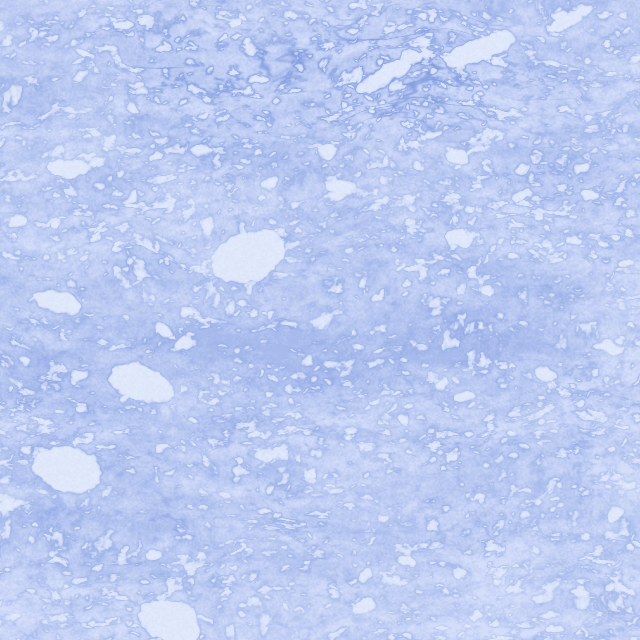
A WebGL 1 fragment shader for this texture:

```glsl
precision highp float;
// Pale blue travertine: layered noise stretched along a warped horizontal flow,
// scattered ragged pits at three sizes with light fills and darker rims,
// and a band of deep blue veins near the top.
uniform vec2 u_resolution;

float hash(vec2 p) {
  vec3 q = fract(p.xyx * 0.1031);
  q += dot(q, q.yzx + 33.33);
  return fract((q.x + q.y) * q.z);
}

float noise(vec2 p) {
  vec2 cell = floor(p), f = fract(p);
  f = f * f * (3.0 - 2.0 * f);
  return mix(mix(hash(cell), hash(cell + vec2(1.0, 0.0)), f.x),
             mix(hash(cell + vec2(0.0, 1.0)), hash(cell + 1.0), f.x), f.y);
}

float fbm(vec2 p) {
  float sum = 0.0, amp = 0.533;
  for (int i = 0; i < 4; i++) {
    sum += amp * noise(p);
    p = mat2(1.96, 0.4, -0.4, 1.96) * p + 17.3;
    amp *= 0.5;
  }
  return sum;
}

// Approximate signed distance to an ellipse
float ellipse(vec2 p, vec2 radii) {
  float k = length(p / radii);
  return k * (k - 1.0) / max(length(p / (radii * radii)), 0.001);
}

// Distance to the nearest of many tilted pits, one at most per grid cell
float pits(vec2 p, float cells, float chance, float minLength, float maxLength) {
  float nearest = 1.0;
  vec2 home = floor(p * cells);
  for (int j = -1; j <= 1; j++) {
    for (int i = -1; i <= 1; i++) {
      vec2 cell = home + vec2(float(i), float(j));
      vec2 id = cell + cells * 3.7;
      if (hash(id) < chance) {
        vec2 jitter = vec2(hash(id + 11.7), hash(id + 23.1));
        vec2 q = p - (cell + 0.15 + 0.7 * jitter) / cells;
        float tilt = mix(-0.5, 0.7, hash(id + 37.9));
        float c = cos(tilt), s = sin(tilt);
        float size = hash(id + 51.3);
        float halfLength = mix(minLength, maxLength, size * size);
        float aspect = mix(0.25, 0.75, hash(id + 67.7));
        q = vec2(c * q.x + s * q.y, c * q.y - s * q.x);
        nearest = min(nearest, ellipse(q, halfLength * vec2(1.0, aspect)));
      }
    }
  }
  return nearest;
}

void main() {
  vec2 p = gl_FragCoord.xy / u_resolution.y;

  // Flowing stone body
  vec2 flow = p + vec2(0.06, 0.1) * (vec2(fbm(p * 5.0 + 3.1), fbm(p * vec2(4.0, 6.0) + 9.4)) - 0.5);
  float cloud = fbm(flow * vec2(3.0, 7.0) + 1.7);
  float streak = fbm(flow * vec2(11.0, 48.0) + 5.2);
  float mottle = fbm(p * vec2(70.0, 95.0) + 8.8);
  float grain = noise(p * 370.0) - 0.5;
  float tone = 0.42 + 1.2 * (cloud - 0.5) + 0.75 * (streak - 0.5) + 0.65 * (mottle - 0.5)
             + 0.35 * grain + 0.25 * abs(p.x - 0.45);
  vec3 color = mix(vec3(0.655, 0.73, 0.925), vec3(0.83, 0.87, 0.98), clamp(tone, 0.0, 1.0));
  color.b += 0.025 * (noise(p * 240.0 + 40.0) - 0.5);

  // Veins, strong in the upper band and faint elsewhere
  float height = (p.y - 0.89) / 0.09;
  float band = exp(-height * height) * smoothstep(0.12, 0.3, p.x) * (1.0 - smoothstep(0.6, 0.95, p.x));
  float patches = smoothstep(0.4, 0.62, fbm(flow * vec2(9.0, 14.0) + 21.0));
  float veinField = fbm(flow * vec2(7.0, 24.0) + 13.0);
  float vein = 1.0 - smoothstep(0.0, 0.035, abs(veinField - 0.5));
  vec3 veinBlue = vec3(0.47, 0.58, 0.86);
  color = mix(color, veinBlue, vein * patches * (0.1 + 0.65 * band));

  // Pits with ragged outlines, plus tiny irregular flecks
  vec2 ragged = p + 0.016 * (vec2(fbm(p * 38.0), fbm(p * 38.0 + 50.0)) - 0.5)
                  + 0.005 * (vec2(noise(p * 130.0), noise(p * 130.0 + 70.0)) - 0.5);
  float cluster = smoothstep(0.35, 0.65, fbm(p * vec2(5.0, 8.0) + 31.0));
  float d = pits(ragged, 6.0, 0.36, 0.012, 0.062);
  d = min(d, pits(ragged, 18.0, 0.15 + 0.35 * cluster, 0.005, 0.018));
  d = min(d, pits(ragged, 48.0, 0.2 + 0.35 * cluster, 0.002, 0.007));
  float fleck = fbm(flow * vec2(52.0, 80.0) + 60.0);
  d = min(d, (0.71 - 0.04 * cluster - fleck) * 0.022);

  // Dark rim outside each edge, light fill inside
  float rim = smoothstep(-0.001, 0.0015, d) * exp(-d * d / 0.000009);
  float rimStrength = 0.15 + 0.35 * noise(p * 22.0 + 80.0) + 0.45 * band;
  color = mix(color, veinBlue, rim * min(rimStrength, 0.85));
  float fill = 1.0 - smoothstep(-0.0012, 0.0012, d);
  float opacity = 0.6 + 0.4 * smoothstep(0.0, 0.004, -d);
  vec3 pitColor = vec3(0.875, 0.91, 0.982) + 0.025 * grain;
  color = mix(color, pitColor, fill * opacity);

  gl_FragColor = vec4(color, 1.0);
}
```
